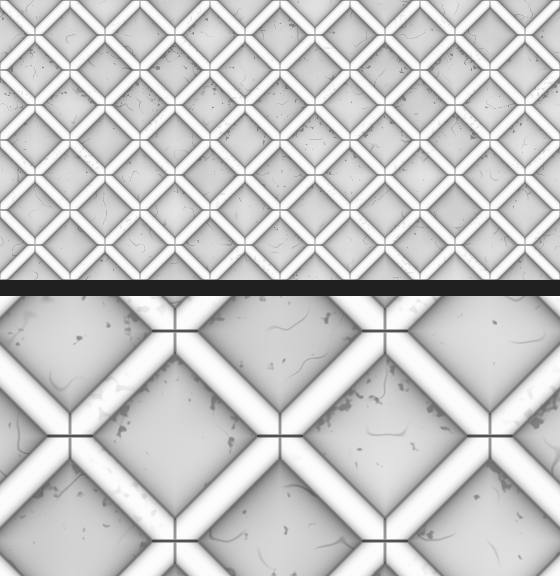
Top: the whole. Bottom: its middle third, enlarged.
A Shadertoy shader for this texture map:

```glsl
// Seamless diagonal lattice of rounded white bars over worn grey plaster panes.

const vec2  REPEATS      = vec2(8.0, 4.0);  // lattice nodes across and down
const float BAR_RADIUS   = 0.108;           // half width, in lattice units
const float BAR_LIGHT    = 0.99;
const float BAR_FALLOFF  = 0.40;
const float PANE_LIGHT   = 0.86;
const float EDGE_SHADE   = 0.30;            // contact shadow beside the bars
const float TOP_SHADE    = 0.11;            // soft shadow under the upper bars
const float OUTLINE_HALF = 0.009;
const float SEAM_HALF    = 0.007;
const float GRIME_TONE   = 0.40;
const float CRACK_DEPTH  = 0.13;
const float TAU          = 6.2831853;

float hash(vec2 cell, uint seed) {
    uvec2 c = uvec2(cell);
    uint h = c.x * 1597u + c.y * 51749u + seed * 7919u;
    h = (h ^ (h >> 15)) * 73244475u;
    h = (h ^ (h >> 13)) * 73244475u;
    h ^= h >> 16;
    return float(h & 65535u) / 65536.0;
}

float cornerSlope(vec2 cell, vec2 offset, vec2 period, uint seed) {
    float angle = TAU * hash(mod(cell, period), seed);
    return dot(vec2(cos(angle), sin(angle)), offset);
}

// Gradient noise over lattice units that wraps at the canvas edges.
float noise(vec2 p, float scale, uint seed) {
    vec2 period = REPEATS * scale;
    p *= scale;
    vec2 i = floor(p), f = p - i;
    vec2 s = f * f * f * (f * (f * 6.0 - 15.0) + 10.0);
    vec2 e = vec2(1.0, 0.0);
    float low  = mix(cornerSlope(i, f, period, seed),
                     cornerSlope(i + e.xy, f - e.xy, period, seed), s.x);
    float high = mix(cornerSlope(i + e.yx, f - e.yx, period, seed),
                     cornerSlope(i + e.xx, f - e.xx, period, seed), s.x);
    return mix(low, high, s.y);
}

float fbm(vec2 p, float scale, uint seed) {
    float sum = 0.0, weight = 0.6;
    for (uint k = 0u; k < 3u; k++) {
        sum += weight * noise(p, scale, seed + k);
        scale *= 2.0;
        weight *= 0.75;
    }
    return sum;
}

// Antialiased coverage of a line with the given half width.
float stroke(float dist, float halfWidth, float pixel) {
    return 1.0 - smoothstep(halfWidth - 0.5 * pixel, halfWidth + 0.5 * pixel, abs(dist));
}

float paneShade(vec2 p, vec2 diag, float edge, float topEdge) {
    // Per-pane identity, wrapped on the half-step grid of pane centres
    vec2 id = floor(diag);
    vec2 pane = mod(vec2(id.x + id.y + 1.0, id.x - id.y), 2.0 * REPEATS);
    float tone = 0.05 * (hash(pane, 11u) - 0.5);

    float shade = PANE_LIGHT + tone + 0.04 * noise(p, 3.0, 21u);
    shade -= EDGE_SHADE * exp(-edge / 0.055) + TOP_SHADE * exp(-topEdge / 0.16);

    // Hairline cracks in patches
    vec2 warped = p + 0.05 * vec2(noise(p, 9.0, 31u), noise(p, 9.0, 32u));
    float crack = 1.0 - smoothstep(0.0, 0.045, abs(noise(warped, 4.0, 33u)));
    shade -= CRACK_DEPTH * crack * smoothstep(0.05, 0.3, noise(p, 3.0, 34u));

    // Speckled grime gathered under the upper bars, heavier in one band
    float band = 0.5 + 0.5 * cos(TAU * (p.y / REPEATS.y - 0.67));
    float amount = mix(0.35, 1.0, band) * mix(0.3, 1.15, hash(pane, 12u));
    float density = 0.06 + amount * exp(-topEdge / 0.14);
    float grime = smoothstep(0.0, 0.25, fbm(p, 10.0, 41u) + 0.65 * density - 0.46);
    return mix(shade, GRIME_TONE, 0.65 * grime);
}

float barShade(vec2 p, float across) {
    float shade = BAR_LIGHT - BAR_FALLOFF * pow(across, 3.5);
    float wear = smoothstep(0.1, 0.4, noise(p, 2.0, 51u));
    return shade - 0.09 * wear * smoothstep(0.1, 0.4, noise(p, 24.0, 52u));
}

void mainImage(out vec4 fragColor, in vec2 fragCoord) {
    vec2 p = fragCoord / iResolution.xy * REPEATS;
    float pixel = REPEATS.y / iResolution.y;
    float diagPixel = 1.4142 * pixel;

    // Diagonal coordinates: bars run along their integer lines
    vec2 diag = vec2(p.x + p.y, p.x - p.y);
    vec2 f = fract(diag);
    vec2 lineDist = min(f, 1.0 - f);
    float dist = min(lineDist.x, lineDist.y);
    float edge = max(dist - BAR_RADIUS, 0.0);
    float topEdge = max(min(1.0 - f.x, f.y) - BAR_RADIUS, 0.0);

    float pane = paneShade(p, diag, edge, topEdge);
    float bar = barShade(p, min(dist / BAR_RADIUS, 1.0));
    float onBar = 1.0 - smoothstep(-0.5 * diagPixel, 0.5 * diagPixel, dist - BAR_RADIUS);
    float shade = mix(pane, bar, onBar);
    shade = mix(shade, 0.42, 0.6 * stroke(dist - BAR_RADIUS, OUTLINE_HALF, diagPixel));

    // Mitred joints: a dark level seam and a fainter upright one at each node
    vec2 halfStep = abs(fract(2.0 * p + 0.5) - 0.5) * 0.5;
    float nearNode = 1.0 - smoothstep(BAR_RADIUS, BAR_RADIUS + diagPixel, max(lineDist.x, lineDist.y));
    float seam = max(0.85 * stroke(halfStep.y, SEAM_HALF, pixel),
                     0.50 * stroke(halfStep.x, SEAM_HALF, pixel));
    shade = mix(shade, 0.2, seam * nearNode);

    fragColor = vec4(vec3(clamp(shade, 0.0, 1.0)), 1.0);
}
```
